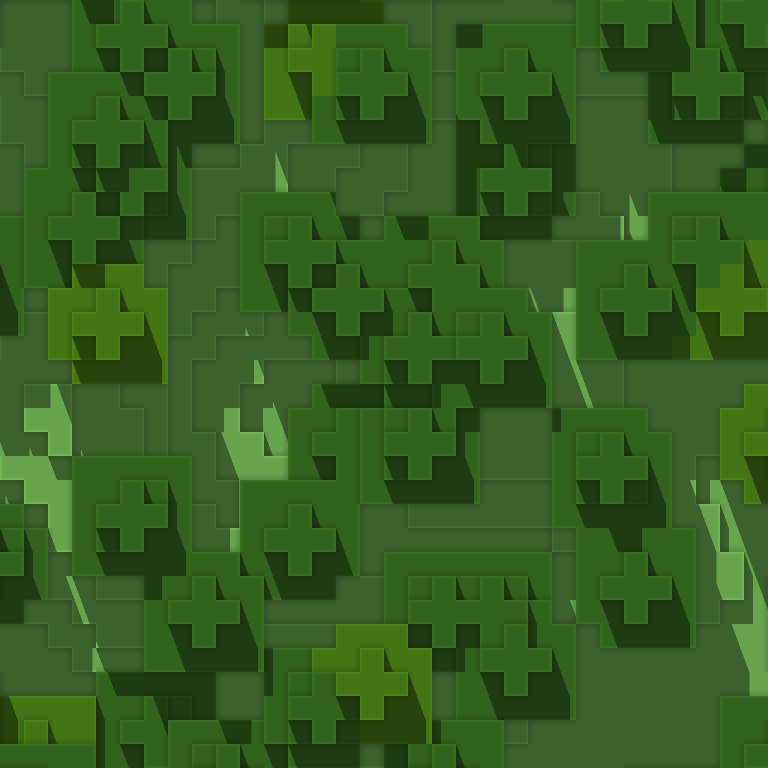
Write a Shadertoy shader that draws this pattern.

```glsl
const float CELLS = 32.0;            // blocks across the canvas
const float TILE = 5.0;              // one possible tree per tile of blocks
const float TREE_DENSITY = 0.82;
const float YELLOW_SHARE = 0.22;
const float TRUNK_MIN = 4.0;
const float TRUNK_RANGE = 3.0;
const float CORNER_CHANCE = 0.3;     // ragged crown corners
const float HILL_SIZE = 10.0;
const float HILL_HEIGHT = 5.0;
const float MAX_HEIGHT = 12.0;
const vec2 SUN_RUN = vec2(-0.37, 1.0); // ground travel towards the sun per unit height
const int SHADOW_STEPS = 22;
const float SHADE = 0.59;
const float RIM_LIGHT = 0.13;
const float RIM_WIDTH = 0.14;
const float CREVICE_DARK = 0.13;
const float CREVICE_WIDTH = 0.30;
const int AA = 2;
const vec3 GRASS = vec3(0.405, 0.645, 0.30);
const vec3 LEAF = vec3(0.198, 0.39, 0.11);
const vec3 YELLOW_LEAF = vec3(0.265, 0.455, 0.08);

float hash(vec2 p) {
    vec3 q = fract(p.xyx * vec3(0.1031, 0.1030, 0.0973));
    q += dot(q, q.yzx + 33.33);
    return fract((q.x + q.y) * q.z);
}

vec2 gradient(vec2 p) {
    float angle = 6.2832 * hash(p + 91.0);
    return vec2(cos(angle), sin(angle));
}

float gradientNoise(vec2 p) {
    vec2 i = floor(p), f = fract(p);
    vec2 u = f * f * (3.0 - 2.0 * f);
    vec2 e = vec2(1.0, 0.0);
    float low = mix(dot(gradient(i), f), dot(gradient(i + e), f - e), u.x);
    float high = mix(dot(gradient(i + e.yx), f - e.yx), dot(gradient(i + 1.0), f - 1.0), u.x);
    return mix(low, high, u.y);
}

float groundHeight(vec2 cell) {
    return floor(HILL_HEIGHT * gradientNoise((cell + 0.5) / HILL_SIZE));
}

// Top of a block column: x = height, y = material (0 grass, 1 leaf, 2 yellow leaf)
vec2 columnTop(vec2 cell) {
    vec2 top = vec2(groundHeight(cell), 0.0);
    vec2 firstTile = floor((cell - 2.0) / TILE);
    for (int k = 0; k < 4; k++) {
        vec2 tile = firstTile + vec2(k & 1, k >> 1);
        if (hash(tile + 17.0) > TREE_DENSITY) continue;
        vec2 jitter = floor(TILE * vec2(hash(tile + 31.0), hash(tile + 57.0)));
        vec2 center = tile * TILE + jitter;
        vec2 d = abs(cell - center);
        float ring = max(d.x, d.y);
        if (ring > 2.0) continue;

        // Wide crown below, plus shape on top, random corners
        bool corner = ring > 0.5 && d.x == d.y;
        bool ragged = corner && hash(cell + tile * 3.0 + 113.0) < CORNER_CHANCE;
        if (ring > 1.5 && ragged) continue;
        float layer = ring > 1.5 ? 0.0 : (corner ? (ragged ? 1.0 : 0.0) : 2.0);
        float trunk = TRUNK_MIN + floor(TRUNK_RANGE * hash(tile + 73.0));
        float height = groundHeight(center) + trunk + layer;
        if (height > top.x)
            top = vec2(height, hash(tile + 131.0) < YELLOW_SHARE ? 2.0 : 1.0);
    }
    return top;
}

// Walk block by block towards the sun
float sunlight(vec2 p, float height) {
    vec2 cell = floor(p);
    vec2 dir = sign(SUN_RUN);
    vec2 delta = 1.0 / abs(SUN_RUN);
    vec2 next = (0.5 + dir * (0.5 - fract(p))) * delta;
    for (int i = 0; i < SHADOW_STEPS; i++) {
        vec2 axis = next.x < next.y ? vec2(1.0, 0.0) : vec2(0.0, 1.0);
        float rayHeight = height + min(next.x, next.y);
        if (rayHeight > MAX_HEIGHT) break;
        cell += axis * dir;
        next += axis * delta;
        if (columnTop(cell).x > rayHeight) return SHADE;
    }
    return 1.0;
}

// Bright rims on raised edges, dark crevices below them
float edgeShading(vec2 p, float height) {
    float light = 1.0;
    vec2 side = vec2(1.0, 0.0);
    for (int i = 0; i < 4; i++) {
        float rise = columnTop(floor(p) + side).x - height;
        float dist = 0.5 - dot(fract(p) - 0.5, side);
        if (rise > 0.0) light -= CREVICE_DARK * (1.0 - smoothstep(0.0, CREVICE_WIDTH, dist));
        if (rise < 0.0) light += RIM_LIGHT * (1.0 - smoothstep(0.0, RIM_WIDTH, dist));
        side = vec2(-side.y, side.x);
    }
    return clamp(light, 0.8, 1.15);
}

vec3 forest(vec2 p) {
    vec2 top = columnTop(floor(p));
    vec3 color = top.y < 0.5 ? GRASS : (top.y < 1.5 ? LEAF : YELLOW_LEAF);
    return color * sunlight(p, top.x) * edgeShading(p, top.x);
}

void mainImage(out vec4 fragColor, in vec2 fragCoord) {
    vec3 color = vec3(0.0);
    for (int k = 0; k < AA * AA; k++) {
        vec2 offset = (vec2(k % AA, k / AA) + 0.5) / float(AA) - 0.5;
        color += forest((fragCoord + offset) / iResolution.y * CELLS);
    }
    fragColor = vec4(color / float(AA * AA), 1.0);
}
```
